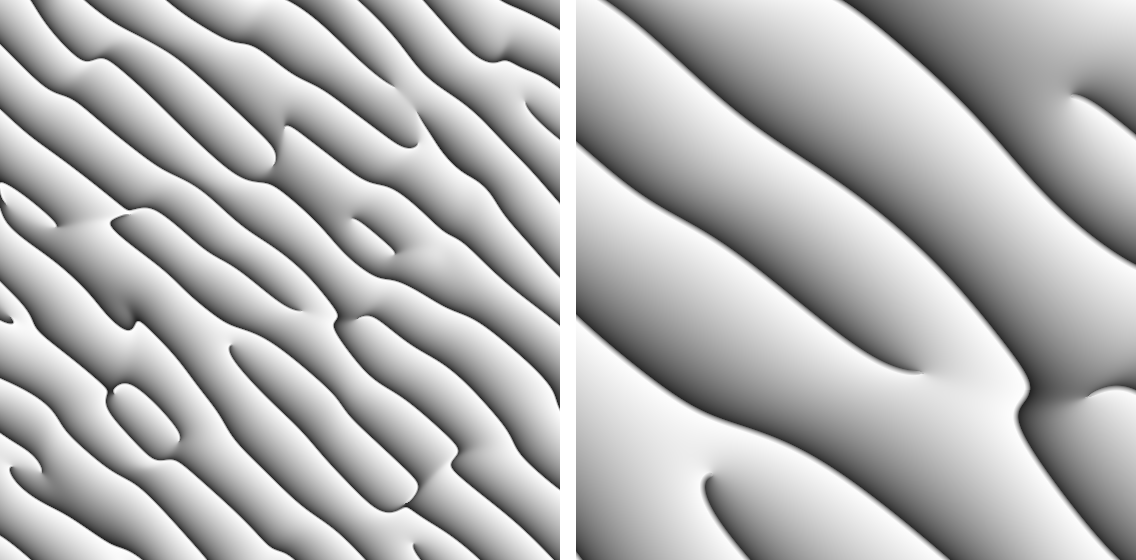
Left: the whole. Right: its middle third, enlarged.
Reproduce this pattern procedurally as a WebGL 2 fragment shader.

```glsl
#version 300 es
precision highp float;

uniform vec2 u_resolution;
out vec4 fragColor;

const float TAU = 6.2831853;
const int IMPULSES = 14;

// Integer hash: three values in 0..1 per cell and impulse index
vec3 hash3(ivec2 cell, int index) {
    uvec3 h = uvec3(ivec3(cell + 64, index + 1));
    h = h * 1664525u + 1013904223u;
    h.x += h.y * h.z;
    h.y += h.z * h.x;
    h.z += h.x * h.y;
    h ^= h >> 16u;
    h.x += h.y * h.z;
    h.y += h.z * h.x;
    h.z += h.x * h.y;
    return vec3(h >> 8u) / 16777216.0;
}

// Sum of Gaussian impulses with random phases, as a complex number
vec2 phasorField(vec2 p, float falloff) {
    ivec2 home = ivec2(floor(p));
    vec2 sum = vec2(0.0);
    for (int y = -1; y <= 1; y++) {
        for (int x = -1; x <= 1; x++) {
            ivec2 cell = home + ivec2(x, y);
            for (int i = 0; i < IMPULSES; i++) {
                vec3 rnd = hash3(cell, i);
                vec2 offset = p - vec2(cell) - rnd.xy;
                float phase = TAU * rnd.z;
                sum += exp(-falloff * dot(offset, offset)) * vec2(cos(phase), sin(phase));
            }
        }
    }
    return sum;
}

// Phase gradient, in turns, of a complex field along one axis
float phaseSlope(vec2 z, vec2 dz) {
    return (z.x * dz.y - z.y * dz.x) / (TAU * max(dot(z, z), 1e-6));
}

// Rising ramp from 0 to 1 whose drop is spread over the given width
float softSawtooth(float turns, float width) {
    float s = fract(turns + 0.5) - 0.5;
    return s + clamp(0.5 - s / width, 0.0, 1.0);
}

void main() {
    vec2 uv = gl_FragCoord.xy / u_resolution.y;

    // Carrier wave running up and to the right
    float waveAngle = 0.83;
    float waveCount = 11.0;
    vec2 wave = waveCount * vec2(cos(waveAngle), sin(waveAngle));

    // Random phase bends the bands and makes them branch
    float cellsPerCanvas = 4.6;
    vec2 field = phasorField(uv * cellsPerCanvas, 6.2);
    float turns = dot(wave, uv) + atan(field.y, field.x) / TAU;

    // Edge softness in canvas units, at least about one pixel
    vec2 slope = wave + u_resolution.y * vec2(phaseSlope(field, dFdx(field)),
                                              phaseSlope(field, dFdy(field)));
    float softness = max(0.0035, 1.2 / u_resolution.y);
    float width = clamp(length(slope) * softness, 0.001, 1.0);

    // Gamma curve favours the light greys
    float ramp = softSawtooth(turns, width);
    float grey = pow(clamp(ramp, 0.0, 1.0), 1.0 / 2.2);
    fragColor = vec4(vec3(grey), 1.0);
}
```
